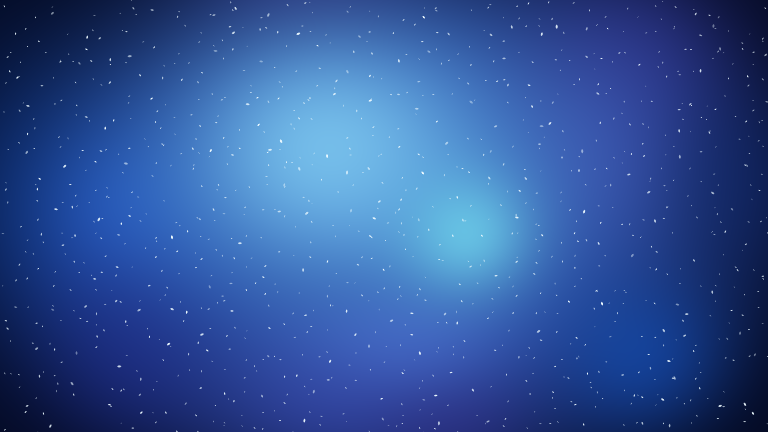
This background is drawn by a Shadertoy shader. Its source:

```glsl
// Soft blue nebula with a bright cyan heart, dark corners and scattered white star flecks.

vec2 hash2(vec2 p) {
    vec3 q = fract(p.xyx * vec3(0.1031, 0.1030, 0.0973));
    q += dot(q, q.yzx + 33.33);
    return fract((q.xx + q.yz) * q.zy);
}

// Blends an elliptical Gaussian glow into the colour
void addGlow(inout vec3 col, vec2 p, vec2 centre, vec2 radius, vec3 tint, float strength) {
    vec2 d = (p - centre) / radius;
    col = mix(col, tint, strength * exp(-dot(d, d)));
}

// One jittered, slightly elongated fleck per grid cell
float starLayer(vec2 p, float cells, float seed, float density, float size) {
    vec2 id = floor(p * cells);
    vec2 look = hash2(id + seed + 57.0);
    vec2 pick = hash2(id + seed + 113.0);
    vec2 centre = 0.1 + 0.8 * hash2(id + seed);
    vec2 d = (fract(p * cells) - centre) / cells;
    float angle = 6.2832 * look.x;
    d = mat2(cos(angle), sin(angle), -sin(angle), cos(angle)) * d;
    float radius = size * mix(0.55, 1.2, look.y * look.y);
    float edge = radius - length(d * vec2(0.75, 1.35));
    float cover = clamp(edge * iResolution.y + 0.5, 0.0, 1.0);
    return cover * step(pick.x, density) * mix(0.4, 1.0, pick.y);
}

void mainImage(out vec4 fragColor, in vec2 fragCoord) {
    vec2 p = fragCoord / iResolution.y;
    vec2 q = 2.0 * fragCoord / iResolution.xy - 1.0;

    // Deep blue field fading to navy corners
    float rim = smoothstep(0.42, 1.25, length(q * vec2(1.0, 0.77)));
    vec3 col = mix(vec3(0.13, 0.24, 0.58), vec3(0.015, 0.035, 0.13), rim);

    // Blue and violet clouds around the rim
    addGlow(col, p, vec2(0.06, 0.55), vec2(0.28, 0.36), vec3(0.02, 0.15, 0.41), 0.6);
    addGlow(col, p, vec2(0.30, 0.50), vec2(0.24, 0.24), vec3(0.12, 0.32, 0.74), 0.85);
    addGlow(col, p, vec2(0.31, 0.20), vec2(0.22, 0.22), vec3(0.11, 0.15, 0.52), 0.6);
    addGlow(col, p, vec2(0.72, 1.02), vec2(0.24, 0.14), vec3(0.17, 0.18, 0.48), 0.6);
    addGlow(col, p, vec2(1.46, 0.84), vec2(0.25, 0.24), vec3(0.16, 0.17, 0.50), 0.8);
    addGlow(col, p, vec2(1.38, 0.66), vec2(0.22, 0.24), vec3(0.22, 0.28, 0.66), 0.7);
    addGlow(col, p, vec2(1.70, 0.58), vec2(0.18, 0.22), vec3(0.05, 0.14, 0.40), 0.5);
    addGlow(col, p, vec2(1.48, 0.18), vec2(0.20, 0.18), vec3(0.07, 0.27, 0.64), 0.8);
    addGlow(col, p, vec2(0.78, 0.08), vec2(0.30, 0.18), vec3(0.20, 0.25, 0.63), 0.7);
    addGlow(col, p, vec2(1.04, 0.03), vec2(0.18, 0.13), vec3(0.17, 0.16, 0.49), 0.6);
    addGlow(col, p, vec2(0.94, 0.22), vec2(0.24, 0.14), vec3(0.27, 0.38, 0.77), 0.7);

    // Bright heart: wide halo, pale upper core and cyan lower spot
    addGlow(col, p, vec2(0.85, 0.60), vec2(0.50, 0.34), vec3(0.30, 0.56, 0.84), 0.92);
    addGlow(col, p, vec2(0.76, 0.66), vec2(0.27, 0.22), vec3(0.48, 0.77, 0.93), 0.88);
    addGlow(col, p, vec2(1.08, 0.46), vec2(0.15, 0.14), vec3(0.42, 0.80, 0.91), 0.85);

    // Stars: larger flecks over fine dust
    float stars = starLayer(p, 19.0, 3.0, 0.75, 0.0027);
    stars = max(stars, starLayer(p + 0.37, 25.0, 41.0, 0.6, 0.0017));
    col = mix(col, vec3(0.93, 0.98, 1.0), stars);

    fragColor = vec4(col, 1.0);
}
```
